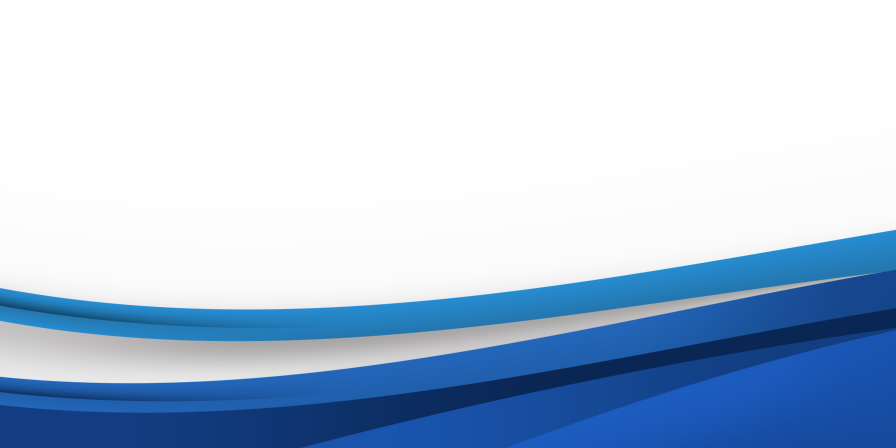
Write a Shadertoy shader that draws this background.

```glsl
// Edge heights at x = 0, 1/3, 2/3 and 1 of the canvas width
#define CYAN_TOP    vec4(0.357, 0.311, 0.376, 0.487)
#define CYAN_FOLD   vec4(0.318, 0.268, 0.316, 0.398)
#define CYAN_BASE   vec4(0.284, 0.241, 0.305, 0.396)
#define BLUE_TOP    vec4(0.159, 0.165, 0.270, 0.398)
#define BLUE_FOLD   vec4(0.125, 0.115, 0.198, 0.314)
#define BLUE_BASE   vec4(0.096, 0.095, 0.191, 0.312)
#define MIDDLE_TOP  vec4(-0.198, -0.001, 0.154, 0.268)
#define FRONT_TOP   vec4(-0.484, -0.185, 0.073, 0.263)
#define FOLD_REACH  0.42
#define GLOW_WIDTH  0.026

// Cubic through four evenly spaced heights
float curve(vec4 h, float u) {
    float t = 3.0 * u;
    float a = t - 1.0, b = t - 2.0, c = t - 3.0;
    return dot(h, vec4(-a * b * c / 6.0, t * b * c / 2.0,
                       -t * a * c / 2.0, t * a * b / 6.0));
}

// Antialiased coverage of the area below an edge
float below(float edge, float y) {
    float soft = 0.75 / iResolution.y;
    return smoothstep(-soft, soft, edge - y);
}

// Position between two edges: 0 at the top, 1 at the bottom
float depth(float top, float bottom, float y) {
    return clamp((top - y) / max(top - bottom, 0.001), 0.0, 1.0);
}

// Band whose upper sheet darkens towards a fold at the left
vec3 ribbon(float u, float y, float top, float fold, float bottom,
            vec3 light, vec3 dark, vec3 deep) {
    vec3 base = mix(light, dark, depth(top, bottom, y));
    float strength = 1.0 - smoothstep(0.0, FOLD_REACH, u);
    float s = depth(top, fold, y);
    vec3 upper = mix(base, deep, s * s * strength);
    vec3 lower = mix(base, mix(dark, light, depth(fold, bottom, y)), strength);
    return mix(lower, upper, 1.0 - below(fold, y));
}

void mainImage(out vec4 fragColor, in vec2 fragCoord) {
    vec2 uv = fragCoord / iResolution.xy;
    float u = uv.x, y = uv.y;

    float cyanTop = curve(CYAN_TOP, u);
    float cyanBase = curve(CYAN_BASE, u);
    float blueTop = curve(BLUE_TOP, u);
    float blueBase = curve(BLUE_BASE, u);
    float middleTop = curve(MIDDLE_TOP, u);
    float frontTop = curve(FRONT_TOP, u);

    // White field with a soft shadow above the first ribbon
    float rise = max(y - cyanTop, 0.0);
    float glow = 0.07 * exp(-rise / GLOW_WIDTH) * (1.0 - 0.55 * smoothstep(0.4, 1.0, u));
    float haze = 0.010 * (1.0 - smoothstep(0.12, 0.34, rise));
    vec3 color = vec3(1.0 - glow - haze);

    // Cyan ribbon
    vec3 cyan = ribbon(u, y, cyanTop, curve(CYAN_FOLD, u), cyanBase,
                       vec3(0.15, 0.55, 0.82), vec3(0.14, 0.46, 0.68),
                       vec3(0.06, 0.25, 0.38));
    color = mix(color, cyan, below(cyanTop, y));

    // Grey sheet, shaded by the ribbon above it
    float grayDepth = depth(cyanBase, blueTop, y);
    vec3 grayLow = mix(vec3(0.91), vec3(0.75, 0.74, 0.74), smoothstep(0.15, 0.75, u));
    vec3 grayHigh = mix(vec3(0.76, 0.75, 0.75), vec3(0.66, 0.65, 0.65), smoothstep(0.0, 0.3, u));
    vec3 gray = mix(grayHigh, grayLow, smoothstep(0.0, 1.0, grayDepth));
    color = mix(color, gray, below(cyanBase, y));

    // Blue ribbon, dimmer towards the right
    vec3 blue = ribbon(u, y, blueTop, curve(BLUE_FOLD, u), blueBase,
                       vec3(0.14, 0.40, 0.73), vec3(0.12, 0.37, 0.67),
                       vec3(0.05, 0.18, 0.36));
    blue = mix(blue, vec3(0.08, 0.26, 0.53), 0.9 * smoothstep(0.68, 1.0, u));
    color = mix(color, blue, below(min(blueTop, cyanBase + 0.002), y));

    // Navy shadow band
    vec3 navy = mix(vec3(0.07, 0.24, 0.51), vec3(0.04, 0.15, 0.33), smoothstep(0.1, 0.65, u));
    color = mix(color, navy, below(blueBase, y));

    // Middle sheet
    vec3 middle = mix(vec3(0.10, 0.33, 0.68), vec3(0.07, 0.24, 0.50), smoothstep(0.4, 0.92, u));
    color = mix(color, middle, below(middleTop, y));

    // Front sheet, brightest just under its edge
    float frontEdge = min(frontTop, middleTop);
    float fade = smoothstep(0.0, 0.26, frontEdge - y);
    vec3 front = mix(vec3(0.11, 0.36, 0.75), vec3(0.08, 0.28, 0.60), fade);
    front = mix(front, vec3(0.09, 0.30, 0.64), 0.5 * smoothstep(0.8, 1.0, u));
    color = mix(color, front, below(frontEdge, y));

    fragColor = vec4(color, 1.0);
}
```
